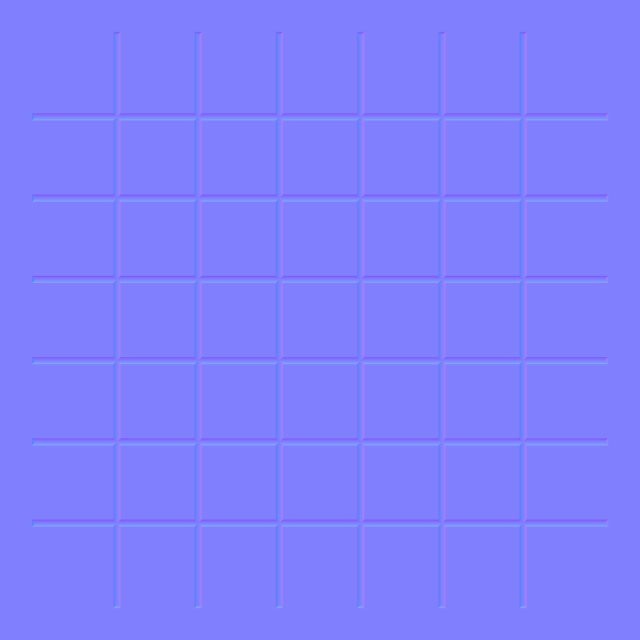
Give the GLSL for this texture map, as a three.js fragment shader.

```glsl
// Tangent-space normal map of a flat panel cut by six upright and six level grooves.
// The grooves are joined as box distances, given a depth that drops sharply at the
// rim and eases towards the middle, then differentiated into a surface normal.

#define GROOVES 6.0        // grooves along each axis
#define SPACING 0.12695    // distance between groove centres
#define HALF_LENGTH 0.45   // half the length of a groove
#define HALF_WIDTH 0.0054  // half the width of a groove
#define RIM_SLOPE 0.42     // tilt of the normal at the rim
#define RIM_FADE 0.0022    // distance over which the tilt eases off
#define SOFTNESS 0.001     // half the span used for differences

varying vec2 vUv;

float boxDistance(vec2 p, vec2 halfSize) {
  vec2 q = abs(p) - halfSize;
  return length(max(q, 0.0)) + min(max(q.x, q.y), 0.0);
}

// Offset from the nearest groove centre, limited to the groove count
float grooveOffset(float x) {
  float index = clamp(floor(x / SPACING), -0.5 * GROOVES, 0.5 * GROOVES - 1.0);
  return x - (index + 0.5) * SPACING;
}

// Surface height: zero on the panel, negative inside the joined grooves
float surfaceHeight(vec2 p) {
  vec2 halfSize = vec2(HALF_WIDTH, HALF_LENGTH);
  float upright = boxDistance(vec2(grooveOffset(p.x), p.y), halfSize);
  float level = boxDistance(vec2(grooveOffset(p.y), p.x), halfSize);
  float inside = max(-min(upright, level), 0.0);
  return -RIM_SLOPE * RIM_FADE * (1.0 - exp(-inside / RIM_FADE));
}

void main() {
  vec2 p = vUv - 0.5;
  vec2 stepX = vec2(SOFTNESS, 0.0);
  vec2 stepY = stepX.yx;

  // Central differences, which also smooth the rims
  vec2 slope = vec2(
    surfaceHeight(p + stepX) - surfaceHeight(p - stepX),
    surfaceHeight(p + stepY) - surfaceHeight(p - stepY)
  ) / (2.0 * SOFTNESS);

  // Green points down the canvas
  vec2 tilt = vec2(slope.x, -slope.y);
  vec3 normal = vec3(tilt, sqrt(max(1.0 - dot(tilt, tilt), 0.0)));
  gl_FragColor = vec4(0.5 + 0.5 * normal, 1.0);
}
```
